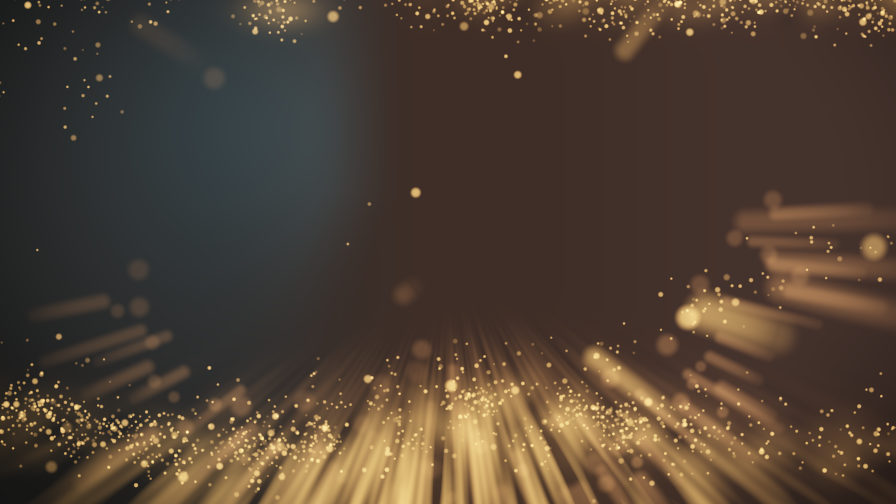
A Shadertoy shader for this background:

```glsl
// Golden dust and light streaks bursting around a dark brown and teal backdrop.

#define BURST_CENTER vec2(0.89, 0.54)
#define DUST_LAYERS 7
#define STREAK_COUNT 40
#define DUST_GAIN 1.75
#define RAY_GAIN 1.75
#define GOLD vec3(1.05, 0.68, 0.28)
#define AMBER vec3(0.80, 0.46, 0.22)
#define BROWN vec3(0.245, 0.180, 0.152)
#define SLATE vec3(0.178, 0.180, 0.180)
#define TEAL vec3(0.040, 0.105, 0.130)

float hash(vec2 p) {
    vec3 q = fract(p.xyx * vec3(0.1031, 0.1030, 0.0973));
    q += dot(q, q.yzx + 33.33);
    return fract((q.x + q.y) * q.z);
}

vec2 hash2(vec2 p) {
    return vec2(hash(p + 17.3), hash(p + 71.9));
}

float cornerSlope(vec2 cell, vec2 offset) {
    float a = 6.2832 * hash(cell);
    return dot(vec2(cos(a), sin(a)), offset);
}

// Gradient noise, about -0.7 to 0.7
float noise(vec2 p) {
    vec2 i = floor(p), f = p - i, e = vec2(0.0, 1.0);
    vec2 u = f * f * f * (f * (f * 6.0 - 15.0) + 10.0);
    float low = mix(cornerSlope(i, f), cornerSlope(i + e.yx, f - e.yx), u.x);
    float high = mix(cornerSlope(i + e, f - e), cornerSlope(i + 1.0, f - 1.0), u.x);
    return mix(low, high, u.y);
}

float bell(float x, float center, float width) {
    x = (x - center) / width;
    return exp(-x * x);
}

float bandHeight(float x) {
    return 0.12 + 0.07 * bell(x, 0.98, 0.32) + 0.07 * bell(x, 0.0, 0.25);
}

// Chance of finding a dust grain at a place
float dustDensity(vec2 p) {
    float h = p.y - bandHeight(p.x);
    float d = bell(h, 0.0, h > 0.0 ? 0.05 : 0.065) * mix(0.8, 0.2, smoothstep(1.2, 1.5, p.x));
    d += 0.06 * bell(h, 0.10, 0.06);
    d += bell(p.y, 1.01, 0.06) * (0.12 + 0.6 * smoothstep(0.7, 1.0, p.x));
    d += 0.6 * bell(p.x, 0.56, 0.07) * bell(p.y, 0.97, 0.04);
    d += 0.10 * bell(p.x, 0.12, 0.16) * bell(p.y, 0.84, 0.12);
    float arc = 0.27 + 0.23 * smoothstep(1.05, 1.7, p.x);
    d += 0.12 * bell(p.y, arc, 0.07) * smoothstep(1.0, 1.3, p.x);
    return max(d - 0.02, 0.0) * clamp(0.9 + 2.0 * noise(p * 9.0), 0.05, 1.8);
}

float disc(vec2 p, vec2 center, float radius) {
    float soft = max(0.5 * radius, 1.0 / iResolution.y);
    return 1.0 - smoothstep(radius - soft, radius + soft, length(p - center));
}

// One grain per cell of a turned grid
float dustLayer(vec2 p, float layer) {
    float cells = 24.0 + 9.0 * layer, turn = 0.4 + 1.1 * layer;
    mat2 spin = mat2(cos(turn), sin(turn), -sin(turn), cos(turn));
    vec2 q = spin * p * cells, id = floor(q), seed = id + 200.0 + 37.0 * layer;
    vec2 rnd = hash2(seed);
    float radius = mix(0.12, 0.29, rnd.x * rnd.y);
    vec2 center = (id + mix(vec2(0.4), vec2(0.6), rnd)) / cells;
    float chance = dustDensity(center * spin) * (0.36 + 0.05 * layer);
    float lit = step(hash(seed + 5.7), chance);
    return lit * disc(spin * p, center, radius / cells) * mix(0.2, 1.1, hash(seed + 9.1));
}

// Soft capsule whose light fades from a to b
float streak(vec2 p, vec2 a, vec2 b, float radius) {
    vec2 ab = b - a;
    float t = clamp(dot(p - a, ab) / dot(ab, ab), 0.0, 1.0);
    return (1.0 - smoothstep(0.1 * radius, radius, length(p - a - t * ab))) * (1.0 - 0.7 * t * t);
}

vec3 backdrop(vec2 p) {
    vec3 col = mix(SLATE, BROWN, smoothstep(0.35, 0.9, p.x));
    col += vec3(0.022, 0.016, 0.020) * smoothstep(1.0, 1.5, p.x);
    float edge = 0.74 - 0.35 * max(0.62 - p.y, 0.0);
    float glow = bell(min(p.x, 0.66), 0.66, 0.40) * (1.0 - smoothstep(edge - 0.13, edge + 0.07, p.x));
    col += TEAL * glow * bell(p.y, 0.74, 0.30);
    vec2 v = (p - vec2(0.98, 0.62)) / vec2(1.15, 0.80);
    return col * (1.0 - 0.55 * smoothstep(0.3, 1.25, dot(v, v)));
}

void mainImage(out vec4 fragColor, in vec2 fragCoord) {
    vec2 p = fragCoord / iResolution.y;
    vec2 d = p - BURST_CENTER;
    float angle = atan(d.x, -d.y), r = length(d);

    // Fan of rays below the dust band
    float fan = 0.5 + 1.2 * noise(vec2(angle * 14.0, r * 2.5)) + 0.9 * noise(vec2(angle * 30.0 + 9.0, r * 4.0));
    fan = max(fan, 0.04);
    float h = p.y - bandHeight(p.x);
    float envelope = (1.0 - smoothstep(-0.10, 0.05, h)) * bell(p.x, 0.92, 0.56);
    float gold = RAY_GAIN * fan * envelope;
    float amber = 0.35 * fan * bell(h, 0.06, 0.07) * bell(p.x, 0.95, 0.5);

    // Blurred light of the dense dust
    float clump = clamp(0.7 + 1.8 * noise(p * 11.0 + 4.0), 0.0, 1.8);
    gold += 0.65 * clump * bell(h, -0.015, 0.06) * (0.2 + 0.8 * bell(p.x, 0.97, 0.38));
    gold += 0.30 * clump * bell(p.y, 1.01, 0.045) * smoothstep(0.7, 1.1, p.x);
    gold += 0.45 * bell(p.x, 0.56, 0.07) * bell(p.y, 0.98, 0.035);

    // Scattered streaks and blurred discs around the burst
    for (int i = 0; i < STREAK_COUNT; i++) {
        vec2 rnd = hash2(vec2(float(i) + 3.0, 41.0));
        float a = mix(-1.4, 1.65, (float(i) + rnd.x) / float(STREAK_COUNT));
        vec2 dir = vec2(sin(a), -cos(a));
        float start = 0.25 + 0.30 * abs(dir.x) + 0.22 * rnd.y;
        vec2 head = BURST_CENTER + dir * start;
        float level = (a > 0.0 ? 0.42 : 0.24) + 0.25 * bell(abs(a), 0.85, 0.3);
        amber += level * streak(p, head, head + dir * mix(0.09, 0.22, rnd.x), 0.015 + 0.012 * rnd.y);
        vec2 spot = head + 0.14 * (rnd.yx - 0.5);
        amber += 0.8 * level * disc(p, spot, mix(0.009, 0.020, rnd.x));
    }

    // Large accents
    gold += 1.0 * streak(p, vec2(1.40, 0.38), vec2(1.54, 0.335), 0.055);
    gold += 0.95 * streak(p, vec2(1.18, 0.29), vec2(1.34, 0.17), 0.032);
    gold += 0.45 * streak(p, vec2(1.24, 0.90), vec2(1.31, 0.99), 0.030);
    gold += 1.6 * disc(p, vec2(1.365, 0.37), 0.020) + 0.8 * disc(p, vec2(1.734, 0.51), 0.022);
    amber += 0.55 * streak(p, vec2(1.55, 0.43), vec2(1.80, 0.37), 0.045);
    amber += 0.50 * streak(p, vec2(1.54, 0.48), vec2(1.80, 0.465), 0.034);
    amber += 0.35 * streak(p, vec2(1.48, 0.56), vec2(1.80, 0.565), 0.035);
    amber += 0.12 * streak(p, vec2(0.28, 0.95), vec2(0.39, 0.88), 0.035);
    amber += 0.20 * disc(p, vec2(0.425, 0.845), 0.02) + 0.18 * disc(p, vec2(0.275, 0.465), 0.019);
    amber += 0.28 * streak(p, vec2(0.80, 0.415), vec2(0.82, 0.43), 0.030);

    for (int i = 0; i < DUST_LAYERS; i++) gold += DUST_GAIN * dustLayer(p, float(i));

    // Screen the light over the backdrop
    vec3 light = 1.0 - exp(-(GOLD * gold + AMBER * amber));
    vec3 col = backdrop(p);
    fragColor = vec4(col + (1.0 - col) * light, 1.0);
}
```
